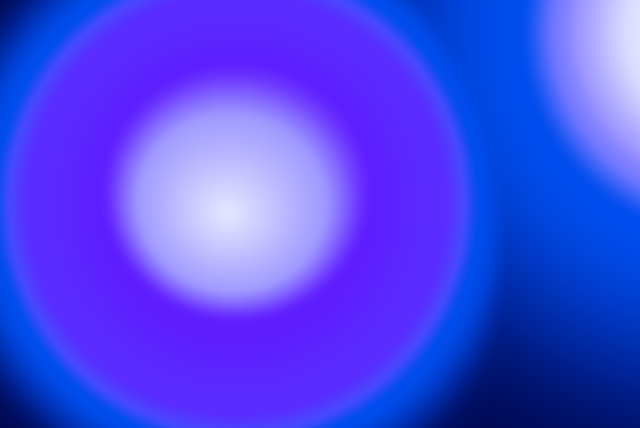
This background is drawn by a Shadertoy shader. Its source:

```glsl
// Soft abstract lights: a violet disc with a pale glowing core, and a second
// pale glow at the upper right, over a blue field that fades to navy.
// Each light is an elliptical distance fed through a few colour ramps.

// Geometry, in units of the canvas height
const vec2  DISC_CENTER  = vec2(0.553, 0.523);
const vec2  DISC_RADII   = vec2(0.565, 0.569);
const vec2  CORE_CENTER  = vec2(0.552, 0.549);
const vec2  CORE_RADII   = vec2(0.307, 0.296);
const vec2  CORE_SHIFT   = vec2(-0.07, -0.16);  // hot spot, in core radii
const vec2  GLOW_CENTER  = vec2(1.703, 0.926);
const float GLOW_RADIUS  = 0.484;
const float DISC_FALLOFF = 0.105;
const float GLOW_FALLOFF = 0.37;
const float HALO_BLEND   = 0.20;

// Colours
const vec3 NAVY       = vec3(0.00, 0.00, 0.24);
const vec3 DEEP_BLUE  = vec3(0.00, 0.15, 0.62);
const vec3 BLUE       = vec3(0.00, 0.30, 0.93);
const vec3 RIM_BLUE   = vec3(0.28, 0.29, 1.00);
const vec3 VIOLET     = vec3(0.35, 0.17, 1.00);
const vec3 HOT_VIOLET = vec3(0.37, 0.11, 1.00);
const vec3 PERIWINKLE = vec3(0.42, 0.45, 1.00);
const vec3 LAVENDER   = vec3(0.60, 0.57, 1.00);
const vec3 PALE       = vec3(0.88, 0.89, 1.00);

// Linear ramp from 0 to 1 between two limits
float ramp(float lo, float hi, float x) {
    return clamp((x - lo) / (hi - lo), 0.0, 1.0);
}

// Approximate signed distance to an ellipse, negative inside
float ellipseDistance(vec2 p, vec2 radii) {
    return (length(p / radii) - 1.0) * radii.x;
}

// Gaussian light outside an edge, full strength inside
float halo(float dist, float width) {
    float d = max(dist, 0.0) / width;
    return exp(-d * d);
}

float smoothMax(float a, float b, float k) {
    float h = max(k - abs(a - b), 0.0) / k;
    return max(a, b) + 0.25 * k * h * h;
}

// Blue field lit by the halos of both lights
vec3 field(float discDist, float glowDist) {
    float light = smoothMax(halo(discDist, DISC_FALLOFF),
                            halo(glowDist, GLOW_FALLOFF), HALO_BLEND);
    light = pow(min(light, 1.0), 0.85);
    vec3 color = mix(NAVY, DEEP_BLUE, ramp(0.0, 0.5, light));
    return mix(color, BLUE, ramp(0.5, 1.0, light));
}

// Blue rim that turns violet towards the middle
vec3 addDisc(vec3 color, float depth) {
    color = mix(color, RIM_BLUE, smoothstep(-0.006, 0.040, depth));
    color = mix(color, VIOLET, smoothstep(0.025, 0.085, depth));
    return mix(color, HOT_VIOLET, smoothstep(0.10, 0.27, depth));
}

// Pale centre with an off-centre hot spot
vec3 addCore(vec3 color, vec2 p) {
    vec2 q = (p - CORE_CENTER) / CORE_RADII;
    q -= CORE_SHIFT * max(1.0 - dot(q, q), 0.0);
    float depth = 1.0 - length(q);
    color = mix(color, LAVENDER, smoothstep(-0.06, 0.32, depth));
    return mix(color, PALE, ramp(0.22, 0.95, depth));
}

// Corner glow, from blue through periwinkle to pale
vec3 addGlow(vec3 color, float depth) {
    color = mix(color, PERIWINKLE, smoothstep(-0.010, 0.085, depth));
    color = mix(color, LAVENDER, smoothstep(0.05, 0.15, depth));
    return mix(color, PALE, smoothstep(0.10, 0.28, depth));
}

void mainImage(out vec4 fragColor, in vec2 fragCoord) {
    vec2 p = fragCoord / iResolution.y;
    float discDist = ellipseDistance(p - DISC_CENTER, DISC_RADII);
    float glowDist = length(p - GLOW_CENTER) - GLOW_RADIUS;

    vec3 color = field(discDist, glowDist);
    color = addDisc(color, -discDist);
    color = addCore(color, p);
    color = addGlow(color, -glowDist);
    fragColor = vec4(color, 1.0);
}
```
